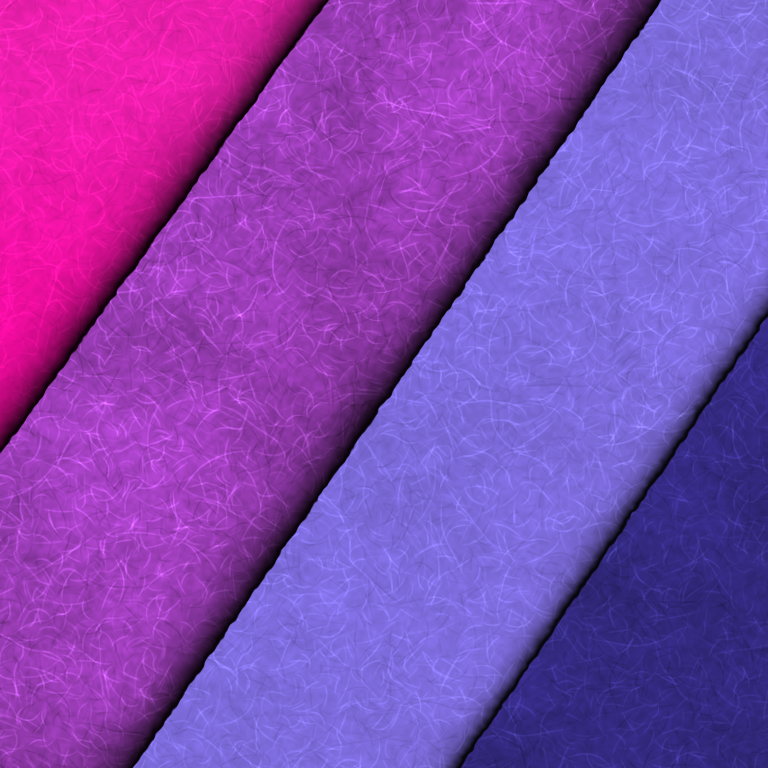
A three.js fragment shader for this texture:

```glsl
// Four overlapping felt sheets in pink, purple, periwinkle and navy.
// Slanted signed distances stack the sheets and cast soft shadows to the left;
// layers of randomly turned, bent strands and value noise make the felt.
varying vec2 vUv;

float hash(vec2 p) {
  return fract(sin(dot(p, vec2(127.1, 311.7))) * 43758.5453);
}

float noise(vec2 p) {
  vec2 i = floor(p), f = fract(p);
  f = f * f * (3.0 - 2.0 * f);
  return mix(mix(hash(i), hash(i + vec2(1, 0)), f.x),
             mix(hash(i + vec2(0, 1)), hash(i + vec2(1, 1)), f.x), f.y);
}

float fbm(vec2 p) {
  float sum = 0.0, amp = 0.5;
  for (int i = 0; i < 4; i++) {
    sum += amp * noise(p);
    p = mat2(1.6, 1.2, -1.2, 1.6) * p + 7.3;
    amp *= 0.5;
  }
  return sum;
}

// One bent strand per cell, light or dark; neighbours cover the overlap.
float strands(vec2 p, float scale, float seed) {
  vec2 cell = floor(p * scale), local = fract(p * scale);
  float sum = 0.0;
  for (int y = -1; y <= 1; y++) {
    for (int x = -1; x <= 1; x++) {
      vec2 offset = vec2(x, y);
      vec2 id = cell + offset + seed * 17.0;
      vec2 q = local - offset - vec2(hash(id), hash(id + 5.2));
      float angle = 6.2832 * hash(id + 9.7);
      float c = cos(angle), s = sin(angle);
      q = mat2(c, -s, s, c) * q;
      float bend = 1.4 * (hash(id + 3.1) - 0.5);
      float across = abs(q.y - bend * q.x * q.x) / scale;
      float line = 1.0 - smoothstep(0.0003, 0.0021, across);
      float along = 1.0 - smoothstep(0.35, 0.85, abs(q.x));
      sum += line * along * mix(-0.65, 1.0, hash(id + 13.4));
    }
  }
  return sum;
}

float felt(vec2 p) {
  float sum = 0.0;
  for (int i = 0; i < 6; i++) {
    float layer = float(i);
    float turn = 0.7 * layer;
    vec2 q = mat2(cos(turn), sin(turn), -sin(turn), cos(turn)) * p;
    sum += strands(q + 0.01 * noise(p * 25.0 + layer), 13.0 + 9.0 * layer, layer + 1.0);
  }
  return sum;
}

// Signed distance to the line from low to high, positive on its right.
float rightOf(vec2 p, vec2 low, vec2 high) {
  vec2 dir = normalize(high - low);
  return dot(p - low, vec2(dir.y, -dir.x));
}

// Darkness cast by a sheet edge onto the sheet at its left.
float shadow(float d, float reach) {
  return 1.0 - 0.94 * exp(-max(-d - 0.003, 0.0) / reach);
}

// Lays a sheet over the shaded one below; x is fibre and y is mottle strength.
void lay(inout vec3 color, inout vec2 nap, float d, float reach, vec3 sheet, vec2 sheetNap) {
  float cover = smoothstep(-0.0012, 0.0012, d);
  float shade = shadow(d, reach);
  color = mix(color * shade, sheet, cover);
  nap = mix(nap, sheetNap, cover);
}

void main() {
  vec2 p = vUv;
  float fray = 0.003 * (noise(p * 130.0) - 0.5) + 0.002 * (noise(p * 45.0) - 0.5);
  float purpleEdge = rightOf(p, vec2(0.0, 0.408), vec2(0.427, 1.0)) + fray;
  float blueEdge = rightOf(p, vec2(0.173, 0.0), vec2(0.862, 1.0)) + fray;
  float navyEdge = rightOf(p, vec2(0.599, 0.0), vec2(1.0, 0.588)) + fray;

  // Sheets from the bottom of the stack to the top
  vec3 color = mix(vec3(0.95, 0.04, 0.62), vec3(0.93, 0.12, 0.68), smoothstep(0.5, 0.95, p.y));
  vec2 nap = vec2(0.11, 0.12);
  lay(color, nap, purpleEdge, 0.024, vec3(0.61, 0.24, 0.72), vec2(0.22, 0.40));
  lay(color, nap, blueEdge, 0.027, vec3(0.49, 0.42, 0.86), vec2(0.13, 0.12));
  lay(color, nap, navyEdge, 0.013, vec3(0.20, 0.16, 0.50), vec2(0.20, 0.25));

  // Woolly patches, fine grain and strands
  float mottle = fbm(p * 9.0) - 0.47;
  float grain = noise(p * 170.0) + noise(p * 85.0 + 4.0) - 1.0;
  float fibre = felt(p);
  color *= 1.0 + nap.y * mottle + nap.x * (0.55 * grain + 0.75 * fibre);

  // Raised strands catch a little pale light
  float luma = dot(color, vec3(0.3, 0.4, 0.3));
  color += nap.x * 0.35 * max(fibre, 0.0) * luma * vec3(0.5, 0.9, 0.6);

  gl_FragColor = vec4(clamp(color, 0.0, 1.0), 1.0);
}
```
